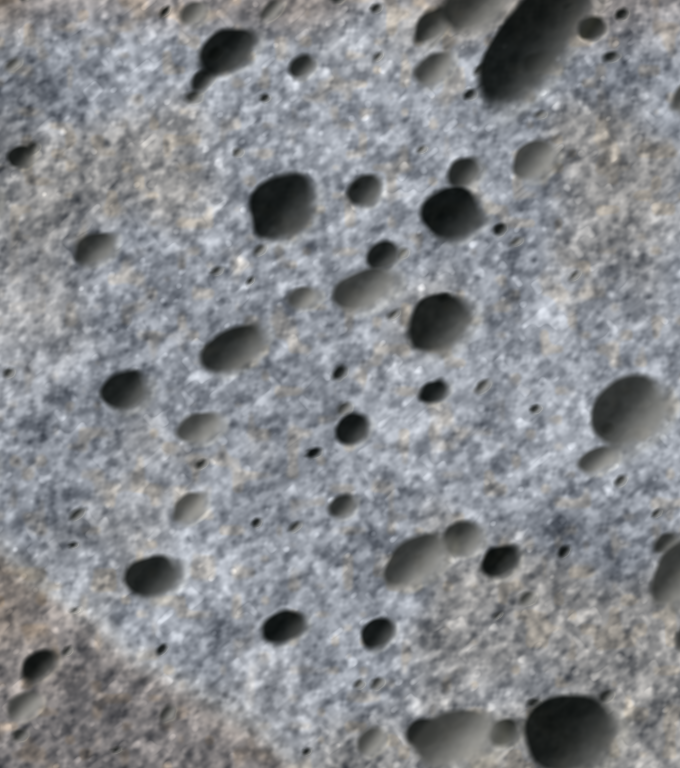
Reproduce this texture procedurally as a Shadertoy shader.

```glsl
// Weathered blue-grey volcanic rock with tilted, shadowed gas pits.

const vec3 ROCK_COLOR = vec3(0.540, 0.562, 0.598);
const vec3 WARM_TINT = vec3(1.07, 1.00, 0.90);
const vec3 BROWN_TINT = vec3(0.93, 0.87, 0.82);
const vec3 PALE_CRUST = vec3(0.73, 0.74, 0.76);
const vec3 DEEP_SHADOW = vec3(0.06, 0.075, 0.075);
const vec3 SOFT_SHADOW = vec3(0.33, 0.335, 0.33);
const vec3 LIT_FLOOR = vec3(0.60, 0.60, 0.585);
const vec3 DEEP_FLOOR = vec3(0.30, 0.31, 0.31);

float hash(vec2 p) {
    return fract(sin(dot(p, vec2(127.1, 311.7))) * 43758.5);
}

float noise(vec2 p) {
    vec2 i = floor(p), f = fract(p);
    f = f * f * (3.0 - 2.0 * f);
    return mix(mix(hash(i), hash(i + vec2(1, 0)), f.x),
               mix(hash(i + vec2(0, 1)), hash(i + vec2(1, 1)), f.x), f.y);
}

mat2 rotation(float a) {
    return mat2(cos(a), -sin(a), sin(a), cos(a));
}

float fbm(vec2 p, int octaves) {
    float sum = 0.0, weight = 0.5, total = 0.0;
    for (int i = 0; i < octaves; i++) {
        sum += weight * noise(p);
        total += weight;
        weight *= 0.55;
        p = rotation(0.9) * p * 2.03 + 11.7;
    }
    return sum / total;
}

float patchMask(vec2 p, vec2 center, float radius) {
    float ragged = 0.8 * radius * (fbm(p * 14.0, 3) - 0.5);
    return 1.0 - smoothstep(0.3 * radius, radius, length(p - center) + ragged);
}

// Mottled surface: broad tone, crystals, flecks and stains.
vec3 rockSurface(vec2 p) {
    vec2 g = rotation(0.7) * p * vec2(0.8, 1.0);
    float tone = 0.22 * (fbm(p * 4.0, 3) - 0.5)
               + 0.12 * (noise(g * 18.0 + 5.0) - 0.5)
               + 0.22 * (noise(g * 62.0) - 0.5)
               + 0.25 * (noise(rotation(1.1) * g * 125.0) - 0.5)
               + 0.12 * (noise(g * 210.0) - 0.5);
    float fleck = smoothstep(0.70, 0.98, noise(g * 88.0 + 31.0));
    vec3 color = ROCK_COLOR + tone + 0.13 * fleck;

    float stain = smoothstep(0.45, 0.75, fbm(p * 5.0 + 40.0, 3));
    float speck = smoothstep(0.62, 0.92, noise(p * 55.0 + 70.0));
    color *= mix(vec3(1.0), WARM_TINT, clamp(0.6 * stain + 0.65 * speck, 0.0, 1.0));

    // Pale crust and a brown ledge across the lower left corner.
    float crust = patchMask(p, vec2(0.0, 0.60), 0.15)
                + patchMask(p, vec2(0.34, 0.09), 0.12);
    color = mix(color, PALE_CRUST + tone, 0.55 * min(crust, 1.0));
    float ledge = p.y + 0.69 * p.x - 0.27 + 0.06 * (fbm(p * 9.0, 3) - 0.5);
    color *= mix(BROWN_TINT, vec3(1.0), smoothstep(-0.025, 0.01, ledge));
    color += vec3(0.07, 0.06, 0.04) * exp(-pow(ledge / 0.02, 2.0));

    // Warm upper margin.
    float margin = smoothstep(0.93, 1.02, p.y + 0.1 * (noise(p * 8.0) - 0.5));
    return color * mix(vec3(1.0), BROWN_TINT * 1.04, margin);
}

// Elliptical hollow: dark under its upper left lip, fading to a lit lower right.
vec3 carvePit(vec3 color, vec2 p, vec2 center, vec2 radii, float angle, float depth) {
    vec2 q = rotation(angle) * (p - center) / radii;
    if (dot(q, q) > 4.0) return color;
    float wobble = noise(q * 1.6 + center * 91.0) - 0.5;
    float edge = length(q) + 0.22 * wobble;
    vec2 lightAxis = rotation(angle) * vec2(0.83, -0.56);
    float lit = dot(q, lightAxis);

    float blur = 0.0035 / radii.y + 0.04;
    blur = mix(blur, blur + 0.32 * (1.0 - 0.6 * depth), smoothstep(-0.3, 0.7, lit));
    float inside = 1.0 - smoothstep(1.0 - blur, 1.0 + blur, edge);

    vec3 shadow = mix(SOFT_SHADOW, DEEP_SHADOW, depth);
    vec3 hollow = mix(LIT_FLOOR, DEEP_FLOOR, depth * depth);
    float ramp = smoothstep(-0.75 + 0.5 * depth, 0.55 + 0.6 * depth, lit);
    vec3 pit = mix(shadow, hollow, ramp) + 0.12 * (color - ROCK_COLOR);

    float rim = exp(-pow((edge - 1.15) / 0.17, 2.0)) * smoothstep(0.1, 1.0, lit);
    color += vec3(0.09, 0.085, 0.065) * rim;
    return mix(color, pit, inside);
}

// Jittered grid of pits; sizes lie between the two radii in range.
vec3 scatterPits(vec3 color, vec2 p, float cell, float density, vec2 range, float seed) {
    vec2 home = floor(p / cell);
    for (int y = -1; y <= 1; y++)
    for (int x = -1; x <= 1; x++) {
        vec2 id = home + vec2(x, y);
        vec2 key = id + seed;
        if (hash(key) > density) continue;
        vec2 jitter = vec2(hash(key + 13.1), hash(key + 27.7));
        vec2 center = (id + 0.15 + 0.7 * jitter) * cell;
        float radius = mix(range.x, range.y, hash(key + 41.3));
        float aspect = mix(0.56, 0.85, hash(key + 58.9));
        float angle = mix(0.1, 0.85, hash(key + 63.2));
        float depth = mix(0.15, 1.0, hash(key + 77.5));
        color = carvePit(color, p, center, radius * vec2(1.0, aspect), angle, depth);
    }
    return color;
}

void mainImage(out vec4 fragColor, in vec2 fragCoord) {
    vec2 p = fragCoord / iResolution.y;
    vec3 color = rockSurface(p);
    color = scatterPits(color, p, 0.060, 0.24, vec2(0.005, 0.012), 3.0);
    color = scatterPits(color, p, 0.105, 0.40, vec2(0.017, 0.032), 19.0);
    color = scatterPits(color, p, 0.170, 0.42, vec2(0.036, 0.060), 47.0);

    // Two dominant hollows: a long groove above and a round bowl below.
    color = carvePit(color, p, vec2(0.70, 0.955), vec2(0.115, 0.045), 0.92, 0.9);
    color = carvePit(color, p, vec2(0.742, 0.045), vec2(0.064, 0.051), 0.2, 0.9);
    fragColor = vec4(clamp(color, 0.0, 1.0), 1.0);
}
```
